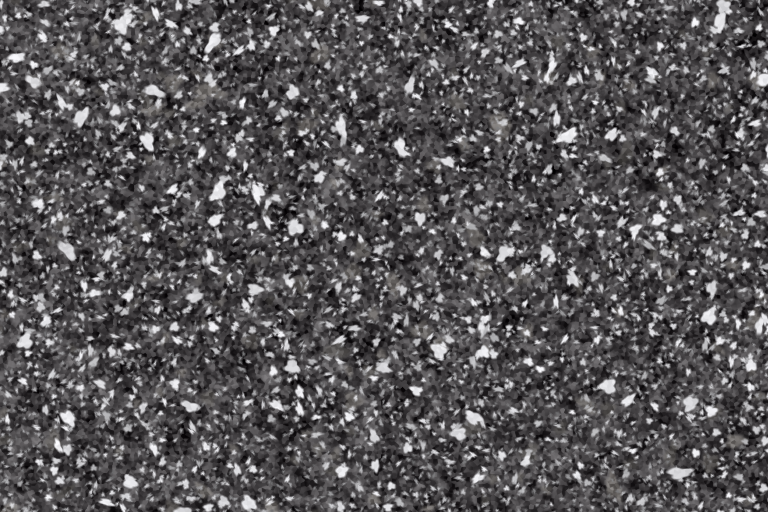
Write a Shadertoy shader that draws this texture.

```glsl
// Speckled dark granite: soft cellular grain forms the charcoal ground,
// then layers of jittered, rotated, wobbly chips are scattered over it,
// from faint grey stones through tiny flecks to large white pieces.

const float TAU = 6.2831853;
const vec3 CHARCOAL = vec3(0.243, 0.233, 0.241);
const vec3 WARM_GREY = vec3(0.47, 0.455, 0.44);
const vec3 COOL_WHITE = vec3(0.985, 0.985, 1.0);

vec2 hash2(vec2 p) {
    vec3 h = fract(p.xyx * vec3(0.1031, 0.1030, 0.0973));
    h += dot(h, h.yzx + 33.33);
    return fract((h.xx + h.yz) * h.zy);
}

mat2 rotation(float angle) {
    float c = cos(angle), s = sin(angle);
    return mat2(c, -s, s, c);
}

// Cellular noise with blended borders, centred on zero
float softCells(vec2 p, float scale, float seed) {
    p *= scale;
    vec2 base = floor(p);
    float sum = 0.0, total = 0.0;
    for (int y = -1; y <= 1; y++)
    for (int x = -1; x <= 1; x++) {
        vec2 cell = base + vec2(x, y);
        vec2 away = p - cell - hash2(cell + seed);
        float weight = exp(-8.0 * dot(away, away));
        sum += weight * hash2(cell + seed + 57.0).x;
        total += weight;
    }
    return sum / total - 0.5;
}

// Signed distance to a stretched blob with a faceted outline
float chipDistance(vec2 q, float radius, float stretch, vec2 phase) {
    q *= vec2(stretch, 1.0 / sqrt(stretch));
    float angle = atan(q.y, q.x + 1e-6);
    float outline = 1.0 + 0.16 * sin(3.0 * angle + TAU * phase.x)
                        + 0.10 * sin(5.0 * angle + TAU * phase.y);
    return length(q) - radius * outline;
}

// One possible chip per cell; returns coverage and random tone
vec2 chips(vec2 p, float scale, float chance, vec2 radii, float soft, float seed) {
    vec2 base = floor(p * scale);
    vec2 best = vec2(0.0);
    for (int y = -1; y <= 1; y++)
    for (int x = -1; x <= 1; x++) {
        vec2 cell = base + vec2(x, y);
        vec2 pick = hash2(cell + seed);
        if (pick.x > chance) continue;
        vec2 jitter = hash2(cell + seed + 19.0);
        vec2 form = hash2(cell + seed + 43.0);
        vec2 phase = hash2(cell + seed + 71.0);
        vec2 q = rotation(TAU * form.x) * (p - (cell + jitter) / scale);
        float radius = mix(radii.x, radii.y, pick.y * pick.y);
        float d = chipDistance(q, radius, mix(0.55, 1.0, form.y), phase);
        float cover = 1.0 - smoothstep(-soft, soft, d);
        if (cover > best.x) best = vec2(cover, phase.x);
    }
    return best;
}

// Lays a chip layer over a colour, with tones spread between two levels
vec3 layChips(vec3 under, vec2 chip, vec3 tint, vec2 tones) {
    return mix(under, tint * mix(tones.x, tones.y, chip.y), chip.x);
}

void mainImage(out vec4 fragColor, in vec2 fragCoord) {
    vec2 p = fragCoord / iResolution.y;
    float soft = max(0.0030, 0.75 / iResolution.y);

    // Mottled ground
    float fine = softCells(p, 145.0, 11.0);
    float medium = softCells(p, 62.0, 131.0);
    float broad = softCells(p, 22.0, 251.0);
    vec3 color = CHARCOAL + 0.27 * fine + 0.19 * medium + 0.10 * broad;

    // Faint buried stones
    vec2 stone = chips(p, 20.0, 0.26, vec2(0.008, 0.018), soft * 1.6, 307.0);
    stone.x *= 0.65;
    color = layChips(color, stone, WARM_GREY + 0.20 * fine, vec2(0.70, 1.15));

    // Grey and pale flecks, then larger white chips
    vec2 dust = chips(p, 95.0, 0.24, vec2(0.0018, 0.0034), soft, 401.0);
    vec2 fleck = chips(p, 78.0, 0.22, vec2(0.0026, 0.0046), soft, 503.0);
    vec2 shard = chips(p, 42.0, 0.25, vec2(0.0042, 0.0078), soft, 607.0);
    vec2 piece = chips(p, 24.0, 0.15, vec2(0.0075, 0.0145), soft, 701.0);
    color = layChips(color, dust, COOL_WHITE, vec2(0.42, 0.70));
    color = layChips(color, fleck, COOL_WHITE, vec2(0.58, 0.92));
    color = layChips(color, shard, COOL_WHITE + 0.10 * fine, vec2(0.70, 0.96));
    color = layChips(color, piece, COOL_WHITE + 0.10 * fine, vec2(0.84, 0.95));

    fragColor = vec4(clamp(color, 0.0, 1.0), 1.0);
}
```
